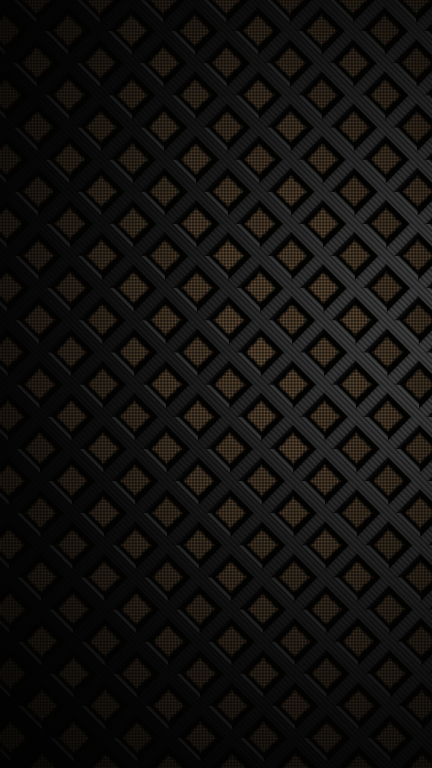
A Shadertoy shader for this pattern:

```glsl
// Antialiased coverage of the region where d < edge
float inside(float d, float edge) {
    float w = fwidth(d) * 0.6;
    return 1.0 - smoothstep(edge - w, edge + w, d);
}

// Soft elliptical pool of light
float glow(vec2 uv, vec2 centre, vec2 falloff) {
    vec2 d = uv - centre;
    return exp(-dot(d * d, falloff));
}

// Fine horizontal and vertical threads with dark gaps
float weave(vec2 p) {
    vec2 threads = 0.5 + 0.5 * sin(p * 6.28318 * 136.0);
    return mix(0.3, 1.15, max(threads.x, threads.y) * 0.5 + threads.x * threads.y * 0.5);
}

void mainImage(out vec4 fragColor, in vec2 fragCoord) {
    vec2 uv = fragCoord / iResolution.xy;
    vec2 p = fragCoord / iResolution.x;

    // Diagonal lattice: x grows to the upper right, y to the lower right
    vec2 cell = p - vec2(0.602, 1.111);
    cell.x += 0.008 * cell.y;
    cell /= vec2(0.1465, 0.1488);
    vec2 diagonal = vec2(cell.x + cell.y, cell.x - cell.y);
    vec2 id = floor(diagonal + 0.5);
    vec2 q = diagonal - id;
    vec2 side = abs(q);
    float d = max(side.x, side.y);

    float barLight = glow(uv, vec2(0.97, 0.57), vec2(2.7, 6.5));
    float meshLight = glow(uv, vec2(0.66, 0.56), vec2(3.0, 4.8));

    // Ribbed bars, slightly brighter towards the middle of each strip
    float ribs = sin(diagonal.x * 6.28318 * 11.0);
    float ribFade = 1.0 - smoothstep(0.5, 1.2, 11.0 * fwidth(diagonal.x));
    float crown = smoothstep(0.36, 0.46, d);
    float metal = (0.165 + 0.025 * crown + 0.05 * ribs * ribFade) * barLight;
    vec3 bars = vec3(0.005 + metal);

    // Recessed cloth fading into the shadow of the rim
    float wobble = 0.005 * sin(cell.y * 47.0 + id.x * 2.3) + 0.005 * sin(cell.x * 61.0 + id.y * 1.7);
    float lit = 1.0 - smoothstep(0.19, 0.275, d + wobble - 0.03 * q.x);
    float variation = 0.95 + 0.05 * sin(id.x * 3.7 + id.y * 5.1);
    vec3 cloth = vec3(0.345, 0.268, 0.185) * weave(p) * (0.08 + 0.92 * meshLight);
    vec3 hole = vec3(0.006, 0.006, 0.005) + cloth * lit * variation;

    // Inner bevels: the lower left wall catches light, the upper left barely
    float wall = 1.0 - inside(d, 0.3);
    float lowerLeft = inside(side.y + q.x, 0.0);
    float upperLeft = inside(side.x + q.y, 0.0);
    float slope = smoothstep(0.29, 0.36, d);
    float bevelLight = 0.025 + 0.25 * max(barLight, 0.85 * meshLight);
    vec3 bevel = vec3(0.98, 1.0, 1.0) * bevelLight * (0.5 + 0.5 * slope);
    hole = mix(hole, bevel, wall * lowerLeft);
    hole = mix(hole, bevel * 0.15, wall * upperLeft);

    vec3 colour = mix(bars, hole, inside(d, 0.37));
    fragColor = vec4(colour, 1.0);
}
```
